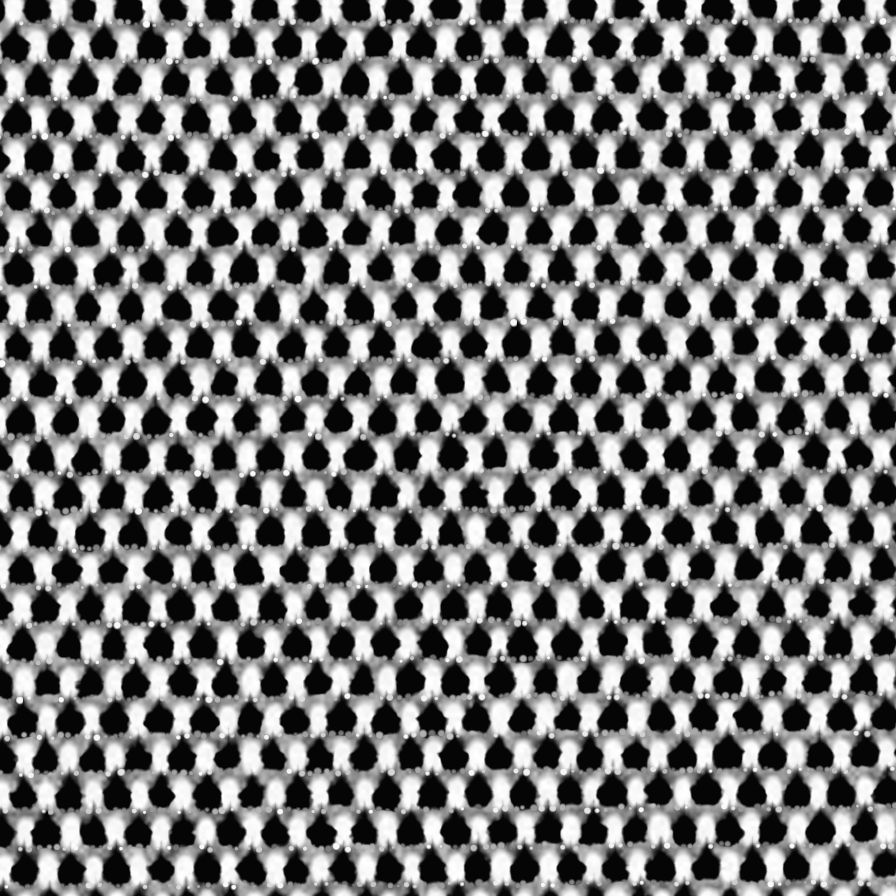
This pattern is drawn by a WebGL 1 fragment shader. Its source:

```glsl
precision highp float;
// Grainy knitted mesh: staggered teardrop holes between white pillars and grey bands.

uniform vec2 u_resolution;

#define COLS 19.75        // holes across
#define ROWS 23.9         // holes down
#define ORIGIN vec2(0.57, 0.72)  // first hole, in columns and rows
#define DRIFT 0.0113      // sideways shift per row, in columns
#define TILT 0.12         // rise of a row over the canvas, in rows
#define HOLE_WIDTH 0.305  // half width of a hole, in columns
#define HOLE_BASE 0.36    // depth of a hole below its centre
#define WEAR 0.10         // raggedness of the hole edges
#define BLACK 0.018
#define BAND_GREY 0.55
#define WHITE 0.975

float hash(vec2 p) {
  return fract(sin(dot(p, vec2(127.1, 311.7))) * 43758.5453);
}

float noise(vec2 p) {
  vec2 i = floor(p), f = fract(p);
  f = f * f * (3.0 - 2.0 * f);
  return mix(mix(hash(i), hash(i + vec2(1.0, 0.0)), f.x),
             mix(hash(i + vec2(0.0, 1.0)), hash(i + vec2(1.0, 1.0)), f.x), f.y);
}

// Distance to a teardrop with a pointed top and a rounded flat base
float holeDistance(vec2 p) {
  float side = abs(p.x) + 0.65 * max(p.y, 0.0)
             + 0.3 * max(-p.y - 0.12, 0.0) - HOLE_WIDTH;
  vec2 v = vec2(side, -p.y - HOLE_BASE) + 0.1;
  return length(max(v, 0.0)) + min(max(v.x, v.y), 0.0) - 0.1;
}

// White pillar between two holes, flared towards the top
float pillar(vec2 p, vec2 id) {
  float size = 0.92 + 0.2 * hash(id + 5.3);
  p.x -= 0.06 * (hash(id + 8.1) - 0.5);
  float halfWidth = size * (0.22 + 0.12 * max(p.y, 0.0));
  float d = length(vec2(p.x / halfWidth, (p.y + 0.05) / (0.38 * size)));
  return 1.0 - smoothstep(0.65, 1.25, d);
}

void main() {
  vec2 uv = gl_FragCoord.xy / u_resolution.y;
  float pixel = COLS / u_resolution.y;
  float rowHeight = COLS / ROWS;
  vec2 grid = vec2(uv.x * COLS, uv.y * ROWS - ORIGIN.y - TILT * uv.x);
  float nearestRow = floor(grid.y + 0.5);

  // Fine grain and ragged edges
  vec2 grainPos = uv * COLS;
  float coarse = noise(grainPos * 5.0) - 0.5;
  float fine = noise(grainPos * 10.0 + 17.0) - 0.5;
  float ragged = WEAR * (coarse + 0.6 * fine);

  float web = 1.0, white = 0.0, knobs = 0.0, filling = BLACK;
  for (int k = -1; k <= 1; k++) {
    float row = nearestRow + float(k);
    float x = grid.x - ORIGIN.x - 0.5 * mod(row, 2.0) + DRIFT * row;
    float col = floor(x + 0.5);
    vec2 id = vec2(col, row);
    vec2 p = vec2(x - col, (grid.y - row) * rowHeight);

    // Hole, soft at its tip and crisp at its base
    vec2 shift = 0.07 * (vec2(hash(id), hash(id + 3.7)) - 0.5);
    float growth = 0.05 * (hash(id + 9.2) - 0.5);
    float d = holeDistance(p - shift) - growth + ragged;
    float soft = max(mix(0.045, 0.13, smoothstep(0.0, 0.4, p.y)), pixel);
    float solid = smoothstep(-soft, soft, d);
    web *= solid;

    // A rare hole is filled with dark grey
    filling += 0.12 * step(0.997, hash(id + 21.4)) * (1.0 - solid);

    // Pillar on the nearer side of the hole
    float side = p.x < 0.0 ? -0.5 : 0.5;
    white = max(white, pillar(vec2(p.x - side, p.y), vec2(col + side, row)));

    // Small knobs of yarn along the base of the hole
    for (int n = 0; n < 5; n++) {
      float i = float(n);
      vec2 seed = id + vec2(i * 7.3, 40.0 + i * 3.1);
      vec2 centre = vec2(-0.38 + 0.19 * i + 0.09 * (hash(seed) - 0.5),
                         -0.39 + 0.08 * (hash(seed + 1.9) - 0.5));
      float radius = 0.045 + 0.045 * hash(seed + 4.6);
      float edge = max(0.035, pixel);
      float glow = 0.4 + 0.3 * hash(seed + 6.8)
                 + 0.32 * smoothstep(0.2, 0.36, abs(centre.x));
      float cover = 1.0 - smoothstep(-edge, edge, length(p - centre) - radius);
      knobs = max(knobs, glow * cover);
    }
  }

  // Grey bands, white pillars, dark holes, then knobs on top
  float band = BAND_GREY + 0.3 * coarse + 0.2 * fine;
  float tone = mix(band, WHITE + 0.06 * fine, white);
  tone = mix(filling, tone, web);
  tone = max(tone, min(knobs, WHITE));
  gl_FragColor = vec4(vec3(clamp(tone, 0.0, 1.0)), 1.0);
}
```
